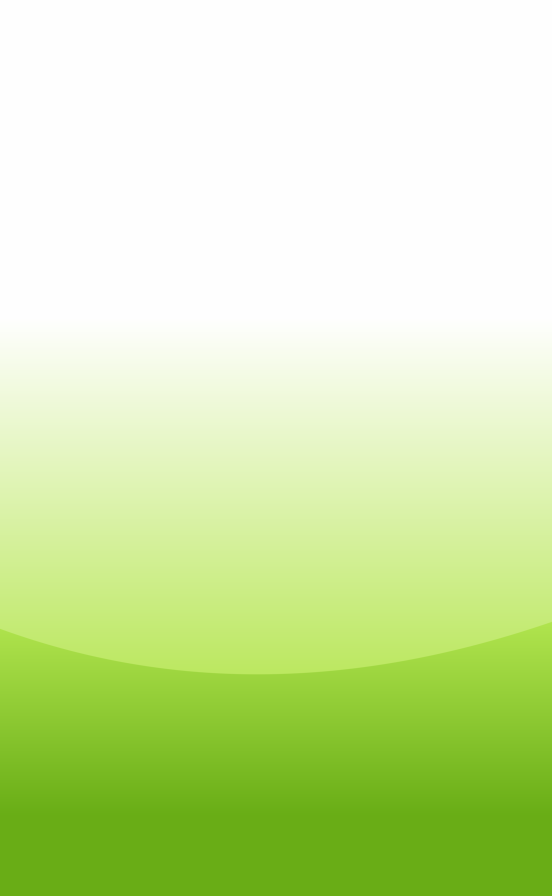
Reproduce this background procedurally as a WebGL 2 fragment shader.

```glsl
#version 300 es
precision highp float;
uniform vec2 u_resolution;
out vec4 fragColor;

// Height of the shallow bowl that separates sky from ground
float bowlHeight(float x) {
    float d = x - 0.466;
    return 0.2474 + d * d * (0.2207 - 0.0285 * d);
}

// White fading down to pale lime
vec3 skyColor(float y) {
    float fade = clamp((0.647 - y) / 0.4, 0.0, 1.0);
    return mix(vec3(0.998), vec3(0.735, 0.908, 0.375), fade);
}

// Bright lime deepening to a flat leaf green
vec3 groundColor(float y) {
    float depth = clamp((0.305 - y) / 0.215, 0.0, 1.0);
    return mix(vec3(0.69, 0.893, 0.305), vec3(0.41, 0.68, 0.085), depth);
}

void main() {
    vec2 uv = gl_FragCoord.xy / u_resolution;

    // Blend across one pixel at the curved edge
    float edge = (uv.y - bowlHeight(uv.x)) * u_resolution.y;
    float skyMask = smoothstep(-0.75, 0.75, edge);

    vec3 color = mix(groundColor(uv.y), skyColor(uv.y), skyMask);
    fragColor = vec4(color, 1.0);
}
```
